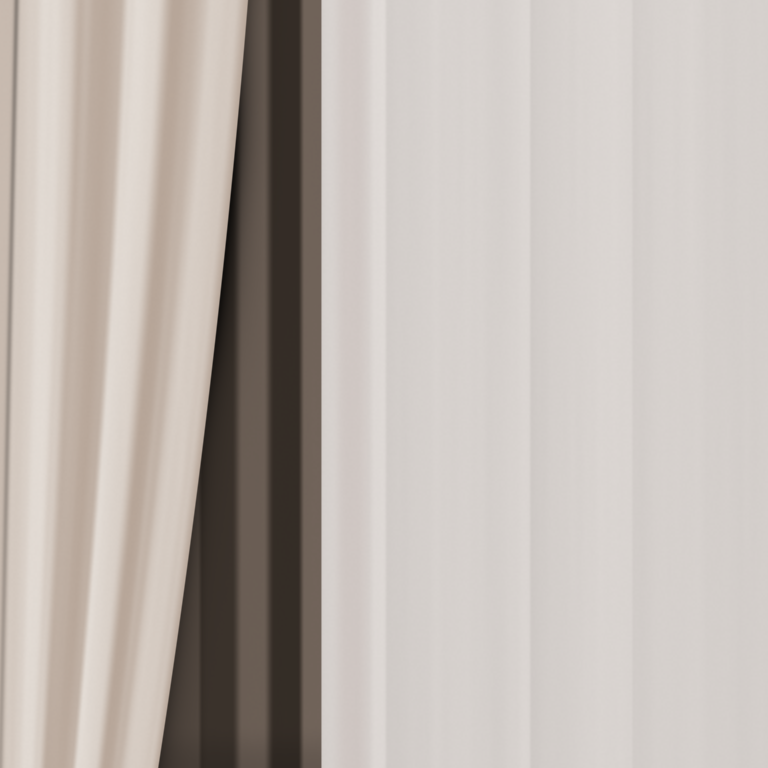
Reproduce this texture procedurally as a WebGL 1 fragment shader.

```glsl
precision highp float;
// Draws a gathered cream drape, a brown pleated shadow and a pale sheer curtain.

uniform vec2 u_resolution;

const vec3 CREAM = vec3(0.89, 0.862, 0.835);
const vec3 TAN = vec3(0.66, 0.58, 0.52);
const vec3 BROWN = vec3(0.44, 0.388, 0.35);
const vec3 UMBER = vec3(0.205, 0.175, 0.15);
const vec3 SHEER = vec3(0.845, 0.824, 0.81);
const vec3 ROSE = vec3(0.81, 0.775, 0.76);
const float SHEER_LEFT = 0.4185;
const float DRAPE_TOP = 0.323;
const float STREAK_AMOUNT = 0.010;
const float WEAVE_AMOUNT = 0.008;
const float WEAVE_SCALE = 384.0;

float hash(vec2 p) {
  vec3 q = fract(p.xyx * 0.1031);
  q += dot(q, q.yzx + 33.33);
  return fract((q.x + q.y) * q.z);
}

float noise(vec2 p) {
  vec2 i = floor(p);
  vec2 f = fract(p);
  f = f * f * (3.0 - 2.0 * f);
  return mix(mix(hash(i), hash(i + vec2(1.0, 0.0)), f.x),
             mix(hash(i + vec2(0.0, 1.0)), hash(i + 1.0), f.x), f.y);
}

// Moves a tone to a new level between a and b.
float ramp(float tone, float level, float a, float b, float x) {
  return mix(tone, level, smoothstep(a, b, x));
}

// Raised band with soft sides.
float band(float a, float b, float soft, float x) {
  return smoothstep(a - soft, a + soft, x) - smoothstep(b - soft, b + soft, x);
}

// Crisp crease that darkens the cloth to its right and fades out.
float crease(float at, float width, float x) {
  return smoothstep(at - 0.003, at + 0.002, x) * exp(-max(x - at, 0.0) / width);
}

float drapeEdge(float t) {
  return DRAPE_TOP - 0.080 * t - 0.037 * t * t;
}

vec3 drape(float x, float t) {
  float edge = drapeEdge(t);
  float u = x / edge + 0.035 * t * t * smoothstep(0.0, 0.2, x / edge) * smoothstep(1.0, 0.8, x / edge);
  float tone = 0.70;
  tone = ramp(tone, 0.95, 0.08, 0.20, u);
  tone = ramp(tone, 0.78, 0.21, 0.28, u);
  tone = ramp(tone, 0.43 - 0.12 * t, 0.27, 0.33, u);
  tone = ramp(tone, 0.30, 0.34, 0.43, u);
  tone = ramp(tone, 0.42, 0.43, 0.49, u);
  tone = ramp(tone, 0.94, 0.485, 0.525, u);
  tone = ramp(tone, 0.84, 0.55, 0.64, u);
  tone = ramp(tone, 0.28, 0.63, 0.70, u);
  tone = ramp(tone, 0.42, 0.71, 0.78, u);
  tone = ramp(tone, 0.76, 0.77, 0.86, u);
  tone = ramp(tone, 0.70, 0.88, 0.95, u);
  tone = ramp(tone, 0.32, 0.95, 1.0, u);
  tone += 0.10 * (noise(vec2(u * 34.0, t * 1.5)) - 0.5);
  // Narrow fold at the far left.
  float seam = 0.0235 - 0.021 * t;
  tone = mix(0.52, tone, smoothstep(seam - 0.004, seam + 0.006, x));
  float crevice = exp(-pow((x - seam + 0.002) / 0.0035, 2.0)) * (1.0 - 0.5 * t);
  return mix(TAN, CREAM, tone) * (1.0 - 0.30 * crevice);
}

vec3 shadowPleats(float x, float t) {
  float lit = 0.50 * (1.0 - smoothstep(0.257, 0.264, x));
  lit += 0.90 * band(0.309, 0.350, 0.007, x);
  lit += smoothstep(0.388, 0.397, x);
  lit += 0.10 * band(0.264, 0.309, 0.008, x);
  vec3 color = mix(UMBER, BROWN, lit);
  // Shade cast by the drape, strongest above the middle.
  float depth = 0.35 + 0.45 * band(0.12, 0.48, 0.12, t);
  color *= 1.0 - depth * exp(-max(x - drapeEdge(t), 0.0) / 0.016);
  return color * (1.0 - 0.12 * smoothstep(0.94, 1.0, t));
}

vec3 sheerCurtain(float x, float t) {
  vec3 color = mix(SHEER, ROSE, 0.85 * band(0.440, 0.477, 0.012, x));
  float light = 0.025 * band(0.484, 0.502, 0.005, x);
  light -= 0.030 * crease(0.503, 0.050, x);
  light += 0.010 * band(0.562, 0.574, 0.006, x);
  light -= 0.012 * band(0.630, 0.660, 0.014, x);
  light += 0.014 * band(0.677, 0.690, 0.005, x);
  light -= 0.038 * crease(0.691, 0.030, x);
  light += 0.010 * band(0.765, 0.823, 0.025, x);
  light -= 0.030 * crease(0.824, 0.030, x);
  light -= 0.014 * smoothstep(0.908, 0.922, x);
  light += 0.012 * (0.5 - t);
  light -= 0.035 * exp(-max(x - SHEER_LEFT, 0.0) / 0.003);
  return color + light;
}

void main() {
  vec2 p = gl_FragCoord.xy / u_resolution;
  float t = 1.0 - p.y;
  float soft = max(1.0 / u_resolution.x, 0.001);
  vec3 color = shadowPleats(p.x, t);
  color = mix(color, sheerCurtain(p.x, t), smoothstep(-soft, soft, p.x - SHEER_LEFT));
  color = mix(drape(p.x, t), color, smoothstep(-soft, soft, p.x - drapeEdge(t)));
  // Long vertical streaks and fine weave.
  float streak = noise(vec2(p.x * 110.0, p.y * 2.5)) - 0.5;
  float weave = noise(p * WEAVE_SCALE) - 0.5;
  color *= 1.0 + STREAK_AMOUNT * streak + WEAVE_AMOUNT * weave;
  gl_FragColor = vec4(clamp(color, 0.0, 1.0), 1.0);
}
```
